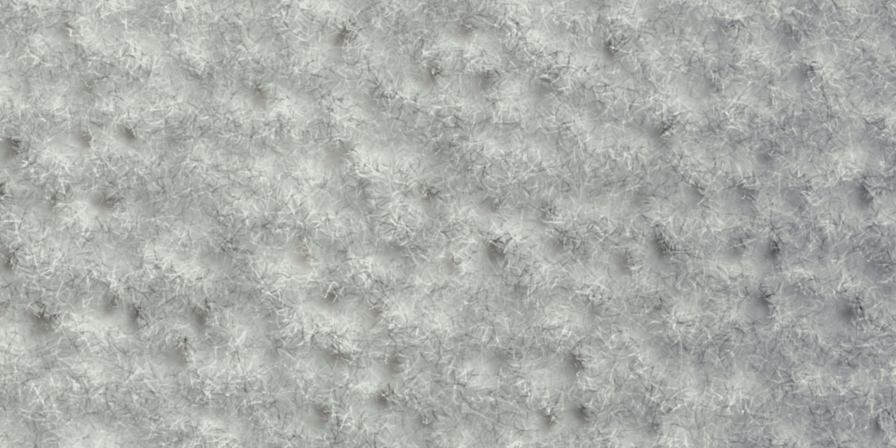
Reproduce this texture procedurally as a Shadertoy shader.

```glsl
const float TAU = 6.2831853;
const int FIBRE_LAYERS = 10;

vec2 hash2(vec2 cell, float seed) {
    vec3 h = fract(vec3(cell.xyx + seed * 7.31) * vec3(0.1031, 0.1030, 0.0973));
    h += dot(h, h.yzx + 33.33);
    return fract((h.xx + h.yz) * h.zy);
}

vec2 rotate(vec2 v, float angle) {
    float c = cos(angle), s = sin(angle);
    return vec2(c * v.x - s * v.y, s * v.x + c * v.y);
}

// Layered sines, roughly -1 to 1
float waves(vec2 p, float seed) {
    float sum = 0.0, amplitude = 0.5;
    for (int i = 0; i < 4; i++) {
        p = rotate(p, 1.1) + seed;
        sum += amplitude * sin(p.x + 1.3 * sin(p.y)) * cos(0.8 * p.y);
        p *= 1.7;
        amplitude *= 0.65;
    }
    return sum;
}

// Staggered soft blobs; x: tuft density, y: pit depth
vec2 tuftsAndPits(vec2 p, float scale) {
    vec2 q = p * scale;
    vec2 cell = floor(q);
    vec2 sum = vec2(0.0);
    for (int j = -2; j <= 2; j++)
    for (int i = -2; i <= 2; i++) {
        vec2 id = cell + vec2(i, j);
        vec2 jitter = hash2(id, 1.0);
        vec2 traits = hash2(id, 2.0);
        vec2 stagger = vec2(0.5 * mod(id.y, 2.0), 0.0);
        vec2 tuft = q - id - stagger - 0.6 * jitter;
        vec2 pit = tuft - vec2(0.5, 0.3);
        tuft = rotate(tuft, 0.5) * vec2(0.85, 1.15);
        sum.x += (0.65 + 0.7 * traits.x) * exp(-6.5 * dot(tuft, tuft));
        pit *= vec2(1.15, 0.9);
        sum.y += pow(traits.y, 1.8) * exp(-28.0 * dot(pit, pit));
    }
    return sum;
}

// Bent hairs, one per cell; x: light and shadow, y: warm pale hairs
vec2 fibres(vec2 p, float scale, float halfWidth, float seed) {
    vec2 q = rotate(p, seed * 1.3) * scale + seed * 13.7;
    vec2 cell = floor(q);
    vec2 sum = vec2(0.0);
    for (int j = -1; j <= 1; j++)
    for (int i = -1; i <= 1; i++) {
        vec2 id = cell + vec2(i, j);
        vec2 traits = hash2(id, seed + 3.0);
        vec2 shape = hash2(id, seed + 5.0);
        vec2 d = rotate(q - id - hash2(id, seed), TAU * traits.x);
        d.y += (shape.x - 0.5) * 0.9 * d.x * d.x;
        float hair = 1.0 - smoothstep(0.0, halfWidth * scale, abs(d.y));
        hair *= 1.0 - smoothstep(0.35, 0.85, abs(d.x));
        sum += hair * vec2(mix(-0.95, 1.0, traits.y), step(0.85, shape.y));
    }
    return sum;
}

void mainImage(out vec4 fragColor, in vec2 fragCoord) {
    float pixel = 1.0 / iResolution.y;
    vec2 p = fragCoord * pixel;
    float across = fragCoord.x / iResolution.x;
    float halfWidth = 0.003 + 0.5 * pixel;

    // Fine fuzz
    vec2 fuzz = vec2(0.0);
    for (int i = 0; i < FIBRE_LAYERS; i++) {
        float layer = float(i);
        fuzz += fibres(p, 20.0 + 4.5 * layer, halfWidth, layer + 1.0);
    }

    // Sparse longer hairs
    vec2 longHairs = fibres(p, 13.0, halfWidth, 21.0);

    // Tufts frayed by the fuzz
    vec2 warp = 0.02 * vec2(waves(p * 24.0, 1.7), waves(p * 24.0, 4.1));
    vec2 relief = tuftsAndPits(p + warp + 0.008 * fuzz.x, 8.2);
    float clumps = waves(p * 60.0, 2.3);
    float broad = waves(p * 4.0, 0.9);

    // Brightness
    float wear = smoothstep(0.4, 1.0, across);
    float value = 0.673 + 0.13 * (relief.x - 0.48);
    value -= (0.23 + 0.05 * wear) * min(relief.y, 1.0);
    value += 0.038 * clumps + 0.022 * broad;
    value += 0.025 - 0.06 * wear * (1.2 - 0.5 * p.y);
    value += 0.068 * fuzz.x + 0.06 * max(longHairs.x, 0.0);
    value = clamp(value, 0.26, 0.87);

    // Cool shade on the worn side, warm pits and pale hairs
    vec3 neutralTint = vec3(0.988, 1.012, 0.98);
    vec3 coolTint = vec3(0.975, 1.005, 1.025);
    vec3 warmTint = vec3(1.02, 1.0, 0.95);
    float cool = wear * smoothstep(0.74, 0.56, value);
    float warm = (1.0 - wear) * smoothstep(0.1, 0.6, relief.y);
    vec3 tint = mix(neutralTint, coolTint, cool);
    tint = mix(tint, warmTint, 0.8 * warm);
    tint = mix(tint, warmTint, 0.3 * min(fuzz.y + longHairs.y, 1.0));

    fragColor = vec4(value * tint, 1.0);
}
```
